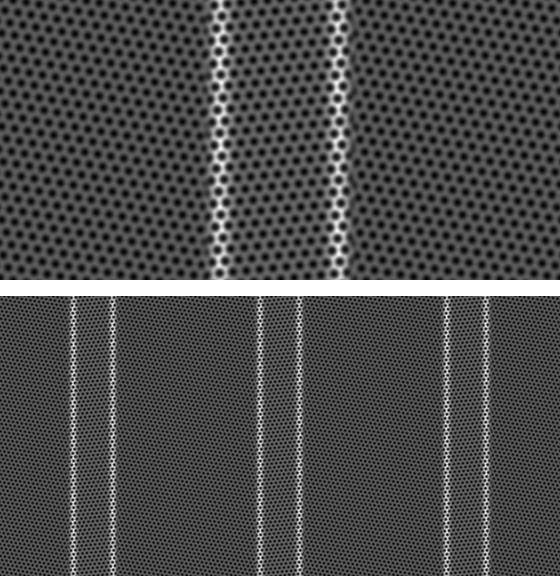
Top: one tile. Bottom: repeated 3 by 3.
This pattern is drawn by a Shadertoy shader. Its source:

```glsl
// Grey honeycomb lattice of dark holes with a tilted grain band between two glowing seams
#define OUTER_K1 vec2(8.0, 24.0)     // wave counts across and up the canvas
#define OUTER_K2 vec2(46.0, 9.0)
#define INNER_K1 vec2(-4.62, 24.0)   // only the vertical counts need to be whole
#define INNER_K2 vec2(39.26, 14.0)
#define OUTER_HOLE vec2(0.3403, 0.6023)
#define INNER_HOLE vec2(0.3923, 0.5242)
#define BAND_CENTER 0.4987
#define SEAM_OFFSET 0.1055
#define GRAIN_OFFSET 0.130
#define SEAM_WIDTH 0.0165
#define SEAM_GAIN 1.25
#define GLOW_CELLS 24.0

const float TAU = 6.2831853;

float hash(vec2 p) {
    return fract(sin(dot(p, vec2(127.1, 311.7))) * 43758.5453);
}

// Value noise along the seam, wrapping from top to bottom
float seamNoise(float y, float seed) {
    float cell = floor(y * GLOW_CELLS);
    float f = fract(y * GLOW_CELLS);
    float a = hash(vec2(mod(cell, GLOW_CELLS), seed));
    float b = hash(vec2(mod(cell + 1.0, GLOW_CELLS), seed));
    return mix(a, b, f * f * (3.0 - 2.0 * f));
}

// Three plane waves: 0 at hole centres, 1 at honeycomb corners
float honeycomb(vec2 p, vec2 k1, vec2 k2) {
    float a = TAU * dot(k1, p);
    float b = TAU * dot(k2, p);
    float wave = (cos(a) + cos(b) + cos(a - b)) / 3.0;
    return (1.0 - wave) / 1.5;
}

void mainImage(out vec4 fragColor, in vec2 fragCoord) {
    vec2 uv = fragCoord / iResolution.xy;
    float side = uv.x - BAND_CENTER;
    float dist = abs(side);

    // Two grains cross-fade, which softens the holes at their border
    float outer = honeycomb(uv - OUTER_HOLE, OUTER_K1, OUTER_K2);
    float inner = honeycomb(uv - INNER_HOLE, INNER_K1, INNER_K2);
    float isOuter = smoothstep(GRAIN_OFFSET - 0.014, GRAIN_OFFSET + 0.016, dist);
    float lattice = mix(inner, outer, isOuter);
    float shade = 0.02 + mix(0.39, 0.355, isOuter) * lattice;

    // Bright seams sharpen the corners around each hole
    float offset = (dist - SEAM_OFFSET) / SEAM_WIDTH;
    float glow = exp(-offset * offset);
    glow *= 0.85 + 0.3 * seamNoise(uv.y, side < 0.0 ? 1.0 : 2.0);
    shade += SEAM_GAIN * glow * (0.05 + 0.36 * lattice * lattice);

    fragColor = vec4(vec3(clamp(shade, 0.0, 1.0)), 1.0);
}
```
